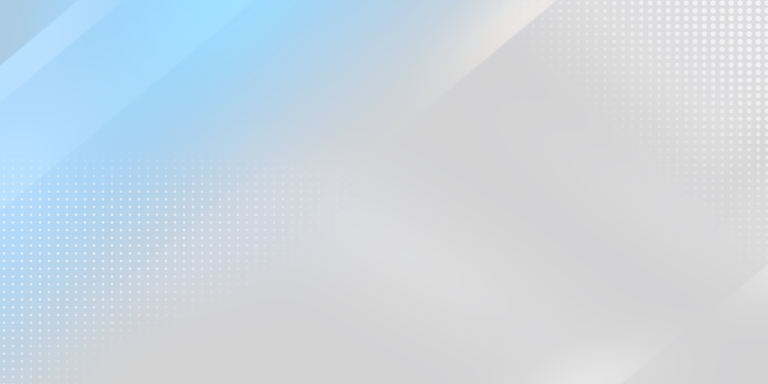
Give the GLSL for this background, as a WebGL 1 fragment shader.

```glsl
precision highp float;
// Soft blue and silver diagonal gradient with glowing bands and two halftone dot fields.
uniform vec2 u_resolution;

// Elliptical soft light: centre, radii and rotation in canvas heights.
float glow(vec2 p, vec2 center, vec2 radii, float angle) {
  vec2 d = p - center;
  float c = cos(angle), s = sin(angle);
  d = vec2(c * d.x + s * d.y, c * d.y - s * d.x) / radii;
  return exp(-dot(d, d));
}

// Crisp diagonal crease, one beyond the given position.
float crease(float s, float at) {
  return smoothstep(at - 0.004, at + 0.004, s);
}

// Regular grid of round dots.
float dots(vec2 p, vec2 phase, float radius) {
  vec2 cell = vec2(0.02344, 0.0201);
  vec2 d = (fract((p - phase) / cell + 0.5) - 0.5) * cell;
  float soft = 0.7 / u_resolution.y;
  return 1.0 - smoothstep(radius - soft, radius + soft, length(d));
}

void main() {
  vec2 p = gl_FragCoord.xy / u_resolution.y;
  p.x *= 2.0 * u_resolution.y / u_resolution.x;
  float down = 1.0 - p.y;
  float across = 0.64 * p.x + 0.77 * down;
  float corner = p.x - down;

  // Silver base with broad pale lights
  vec3 color = vec3(0.827, 0.827, 0.832);
  color += 0.038 * glow(p, vec2(1.05, 0.34), vec2(0.50, 0.14), -0.5);
  color += 0.060 * glow(p, vec2(1.54, 0.0), vec2(0.20, 0.09), 0.3)
         * (1.0 - 0.5 * crease(across, 1.805));
  color += 0.022 * glow(p, vec2(1.78, 0.42), vec2(0.38, 0.10), -0.55);
  color += 0.030 * glow(p, vec2(2.0, 0.29), vec2(0.12, 0.08), 0.7)
         * crease(across, 1.81);
  color += 0.045 * smoothstep(1.15, 1.6, corner);
  color -= 0.030 * glow(p, vec2(2.02, 0.62), vec2(0.16, 0.08), 0.7);

  // Blue sweep fading toward the lower right
  vec3 blue = vec3(0.625, 0.820, 0.965);
  blue = mix(blue, vec3(0.610, 0.865, 1.0),
             glow(p, vec2(0.59, 1.02), vec2(0.32, 0.22), 0.6));
  blue = mix(blue, vec3(0.705, 0.865, 1.0),
             0.95 * glow(p, vec2(0.0, 0.58), vec2(0.24, 0.42), -0.2));
  color = mix(color, blue, 1.0 - smoothstep(0.38, 0.98, across));
  color = mix(color, vec3(0.815, 0.850, 0.905),
              0.65 * glow(p, vec2(0.60, 0.37), vec2(0.30, 0.12), 0.35)
              * mix(0.45, 1.0, crease(across, 0.77)));

  // Diagonal folds of light
  color += vec3(0.025, 0.018, 0.010) * smoothstep(0.22, 0.42, across)
         * (1.0 - crease(across, 0.424));
  color += vec3(0.085, 0.065, 0.045) * (1.0 - crease(across, 0.928))
         * glow(p, vec2(1.34, 0.94), vec2(0.22, 0.10), 0.69);
  float ribbon = crease(across, 0.131) * (1.0 - crease(across, 0.206));
  color = mix(color, vec3(0.725, 0.880, 1.0),
              ribbon * (0.85 - 0.5 * smoothstep(0.12, 0.32, p.x)));
  color = mix(color, vec3(0.670, 0.800, 0.890),
              (1.0 - crease(across, 0.131)) * (1.0 - smoothstep(0.0, 0.24, p.x)));

  // Fine dots at the lower left
  float leftFade = smoothstep(0.36, 0.56, down)
                 * (1.0 - smoothstep(0.76, 1.0, 0.39 * p.x + 0.92 * down))
                 * (1.0 - smoothstep(0.35, 1.12, p.x));
  leftFade = max(leftFade, 0.75 * glow(p, vec2(0.0, 0.06), vec2(0.17, 0.20), 0.0));
  color = mix(color, vec3(0.92, 0.96, 1.0),
              0.75 * leftFade * dots(p, vec2(0.0104, 0.461), 0.0035));

  // Dots growing toward the upper right
  float rightFade = smoothstep(1.22, 1.90, corner);
  color = mix(color, vec3(0.965),
              (0.15 + 0.70 * rightFade) * smoothstep(1.20, 1.32, corner)
              * dots(p, vec2(1.951, 0.992), mix(0.0032, 0.0070, rightFade)));

  gl_FragColor = vec4(clamp(color, 0.0, 1.0), 1.0);
}
```
